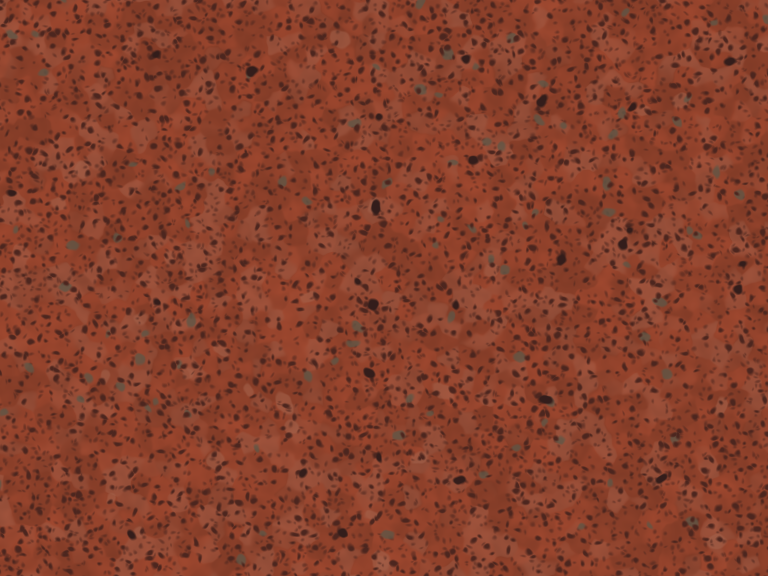
A WebGL 1 fragment shader for this texture:

```glsl
precision highp float;

uniform vec2 u_resolution;

// Feldspar ground
const vec3 BRICK = vec3(0.525, 0.240, 0.157);
const vec3 ORANGE = vec3(0.595, 0.268, 0.175);
const vec3 ROSE = vec3(0.610, 0.340, 0.255);
const float GRAIN_CELLS = 34.0;
const float GRAIN_CRISPNESS = 9.0;
const float MOTTLE = 0.045;

// Mineral flecks: cells per canvas height, share of filled cells, radius in cells
const vec3 SPECK_COLOR = vec3(0.300, 0.150, 0.120);
const vec3 SPECK = vec3(52.0, 0.62, 0.29);
const vec3 DUST = vec3(86.0, 0.50, 0.30);
const float DUST_STRENGTH = 0.55;
const vec3 BIOTITE_COLOR = vec3(0.200, 0.115, 0.105);
const vec3 BIOTITE = vec3(17.0, 0.07, 0.18);
const vec3 CHLORITE_COLOR = vec3(0.360, 0.340, 0.280);
const vec3 CHLORITE = vec3(24.0, 0.12, 0.24);
const float CHLORITE_STRENGTH = 0.75;
const vec3 QUARTZ_COLOR = vec3(0.650, 0.400, 0.310);
const vec3 QUARTZ = vec3(15.0, 0.09, 0.26);
const float QUARTZ_STRENGTH = 0.5;

const float EDGE_SOFTNESS = 0.0027;
const float CLUSTER_SCALE = 7.0;
const float CLUSTER_AMOUNT = 1.0;
const float WARP_SCALE = 65.0;
const float WARP_AMOUNT = 0.004;
const float MAX_STRETCH = 1.35;
const float TAU = 6.28318;

vec2 hash2(vec2 p) {
  vec3 q = fract(p.xyx * vec3(0.1031, 0.1030, 0.0973));
  q += dot(q, q.yzx + 33.33);
  return fract((q.xx + q.yz) * q.zy);
}

float cornerSlope(vec2 corner, vec2 offset) {
  float angle = TAU * hash2(corner).x;
  return dot(vec2(cos(angle), sin(angle)), offset);
}

float gradientNoise(vec2 p) {
  vec2 i = floor(p);
  vec2 f = p - i;
  vec2 u = f * f * f * (f * (f * 6.0 - 15.0) + 10.0);
  vec2 e = vec2(1.0, 0.0);
  float low = mix(cornerSlope(i, f), cornerSlope(i + e, f - e), u.x);
  float high = mix(cornerSlope(i + e.yx, f - e.yx), cornerSlope(i + 1.0, f - 1.0), u.x);
  return mix(low, high, u.y);
}

// Softly joined Voronoi grains, each with two random traits
vec2 grainTraits(vec2 p) {
  vec2 g = p * GRAIN_CELLS;
  vec2 id = floor(g);
  vec2 sum = vec2(0.0);
  float total = 0.0;
  for (int y = -1; y <= 1; y++) {
    for (int x = -1; x <= 1; x++) {
      vec2 cell = id + vec2(float(x), float(y));
      vec2 d = g - cell - hash2(cell + 19.0);
      float weight = exp(-GRAIN_CRISPNESS * dot(d, d));
      sum += weight * hash2(cell + 143.0);
      total += weight;
    }
  }
  return sum / total;
}

// Coverage by scattered, turned ellipses that gather in loose clusters
float flecks(vec2 p, vec3 kind, float seed) {
  vec2 g = p * kind.x;
  vec2 id = floor(g);
  float edge = max(EDGE_SOFTNESS, 0.7 / u_resolution.y) * kind.x;
  float coverage = 0.0;
  for (int y = -1; y <= 1; y++) {
    for (int x = -1; x <= 1; x++) {
      vec2 cell = id + vec2(float(x), float(y));
      vec2 traits = hash2(cell + seed);
      vec2 shape = hash2(cell + seed + 57.0);
      float cluster = gradientNoise(cell / kind.x * CLUSTER_SCALE + seed);
      float density = kind.y * (1.0 + CLUSTER_AMOUNT * cluster);
      vec2 d = g - cell - hash2(cell + seed + 211.0);
      float c = cos(TAU * shape.x);
      float s = sin(TAU * shape.x);
      float stretch = mix(1.0, MAX_STRETCH, shape.y);
      d = vec2(c * d.x + s * d.y, c * d.y - s * d.x) * vec2(1.0 / stretch, stretch);
      float radius = kind.z * mix(0.5, 1.0, traits.y);
      float body = 1.0 - smoothstep(radius - edge, radius + edge, length(d));
      coverage = max(coverage, body * step(traits.x, density));
    }
  }
  return coverage;
}

void main() {
  vec2 p = gl_FragCoord.xy / u_resolution.y;
  vec2 w = p * WARP_SCALE;
  p += WARP_AMOUNT * vec2(gradientNoise(w), gradientNoise(w + 83.0));

  // Ground
  vec2 grain = grainTraits(p);
  vec3 color = mix(BRICK, ORANGE, smoothstep(0.1, 0.9, grain.x));
  color = mix(color, ROSE, 0.65 * smoothstep(0.45, 0.95, grain.y));
  color *= 1.0 + MOTTLE * (gradientNoise(p * 9.0) + 1.5 * gradientNoise(p * 48.0));

  // Minerals, pale to dark
  color = mix(color, QUARTZ_COLOR, QUARTZ_STRENGTH * flecks(p, QUARTZ, 311.0));
  color = mix(color, SPECK_COLOR, DUST_STRENGTH * flecks(p, DUST, 127.0));
  color = mix(color, CHLORITE_COLOR, CHLORITE_STRENGTH * flecks(p, CHLORITE, 419.0));
  color = mix(color, SPECK_COLOR, flecks(p, SPECK, 31.0));
  color = mix(color, BIOTITE_COLOR, flecks(p, BIOTITE, 233.0));

  gl_FragColor = vec4(color, 1.0);
}
```
